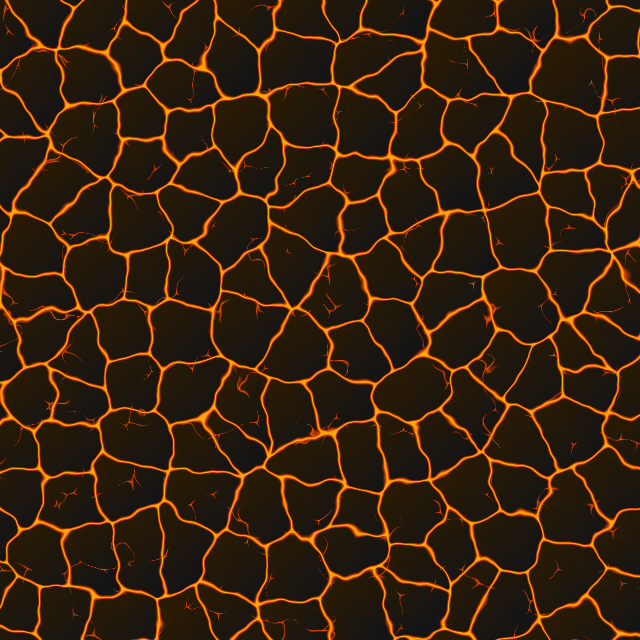
Give the GLSL for this texture, as a WebGL 1 fragment shader.

```glsl
precision highp float;
// Dark cooled crust split by a net of glowing lava seams, with short red cracks.
uniform vec2 u_resolution;

const float PLATES = 11.8;         // crust plates across the canvas
const float CRACK_CELLS = 9.5;     // cells of the hidden net carrying the cracks
const float GLOW_RADIUS = 0.0041;  // half width of a seam with its glow
const float CORE_RADIUS = 0.0020;  // half width of the amber core
const float JUNCTION_BLEND = 0.006;
const float CRACK_REACH = 0.022;
const float CRACK_THINNING = 0.0012;
const float JITTER = 0.86;
const vec3 CRUST_WARM = vec3(0.165, 0.102, 0.008);
const vec3 CRUST_COLD = vec3(0.078, 0.078, 0.085);
const vec3 EMBER = vec3(0.95, 0.26, 0.0);
const vec3 AMBER = vec3(1.0, 0.66, 0.03);

vec2 hash2(vec2 p) {
  vec3 q = fract(p.xyx * vec3(0.1031, 0.1030, 0.0973));
  q += dot(q, q.yzx + 33.33);
  return fract((q.xx + q.yz) * q.zy);
}

float cornerSlope(vec2 corner, vec2 offset) {
  return dot(hash2(corner + 57.0) * 2.0 - 1.0, offset);
}

float gradientNoise(vec2 p) {
  vec2 i = floor(p), f = fract(p);
  vec2 u = f * f * f * (f * (f * 6.0 - 15.0) + 10.0);
  vec2 e = vec2(0.0, 1.0);
  return mix(mix(cornerSlope(i, f), cornerSlope(i + e.yx, f - e.yx), u.x),
             mix(cornerSlope(i + e.xy, f - e.xy), cornerSlope(i + e.yy, f - e.yy), u.x), u.y);
}

vec2 noise2(vec2 p) {
  return vec2(gradientNoise(p), gradientNoise(p + vec2(41.3, 17.9)));
}

// Distance to the border between the nearest site and another one.
float borderDistance(vec2 nearest, vec2 other) {
  return dot(0.5 * (nearest + other), normalize(other - nearest));
}

// xy: distances to the borders with the 2nd and 3rd site; zw: offset from the site.
vec4 cellNet(vec2 p, float seed) {
  vec2 cell = floor(p), f = fract(p);
  vec2 s1 = vec2(9.0), s2 = vec2(10.0), s3 = vec2(11.0);
  for (int y = -2; y <= 2; y++) {
    for (int x = -2; x <= 2; x++) {
      vec2 g = vec2(float(x), float(y));
      vec2 s = g + 0.5 + JITTER * (hash2(cell + g + seed) - 0.5) - f;
      float d = dot(s, s);
      if (d < dot(s1, s1)) { s3 = s2; s2 = s1; s1 = s; }
      else if (d < dot(s2, s2)) { s3 = s2; s2 = s; }
      else if (d < dot(s3, s3)) { s3 = s; }
    }
  }
  return vec4(borderDistance(s1, s2), borderDistance(s1, s3), -s1);
}

float smoothMin(float a, float b, float k) {
  float h = max(k - abs(a - b), 0.0) / k;
  return min(a, b) - 0.25 * k * h * h;
}

void main() {
  vec2 uv = gl_FragCoord.xy / min(u_resolution.x, u_resolution.y);
  float pixel = 1.0 / min(u_resolution.x, u_resolution.y);

  // Wavy seams between plates, swelling at the junctions
  vec2 p = uv * PLATES + 20.0;
  p += 0.22 * noise2(p * 1.9) + 0.055 * noise2(p * 4.3);
  vec4 plate = cellNet(p, 3.0);
  vec2 borders = plate.xy / PLATES;
  float seam = smoothMin(borders.x, borders.y, JUNCTION_BLEND);

  // Curled cracks: pieces of a second net, kept near its corners and some seams
  vec2 q = uv * CRACK_CELLS + 70.0;
  q += 0.42 * noise2(q * 2.3) + 0.10 * noise2(q * 5.0);
  vec2 net = cellNet(q, 91.0).xy / CRACK_CELLS;
  float crack = min(net.x, net.y);
  float fromCorner = max(net.x, net.y);
  float patches = smoothstep(-0.15, 0.2, gradientNoise(uv * 17.0 + 5.0));
  float fromRoot = min(fromCorner, seam + CRACK_REACH * patches);
  float taper = smoothstep(0.0, CRACK_REACH, fromRoot);
  crack += CRACK_THINNING + GLOW_RADIUS * taper;

  // Heat falls off from the middle of each seam
  float d = min(seam, crack);
  float glow = 1.0 - smoothstep(0.0006, max(GLOW_RADIUS, 1.5 * pixel), d);
  float core = 1.0 - smoothstep(0.0, max(CORE_RADIUS, pixel), d);

  // Each plate is warm at its upper left and cold at its lower right
  float warmth = clamp(0.5 + 0.75 * dot(plate.zw, vec2(-0.7, 0.7)), 0.0, 1.0);
  vec3 crust = mix(CRUST_COLD, CRUST_WARM, warmth);
  gl_FragColor = vec4(mix(crust, mix(EMBER, AMBER, core), glow), 1.0);
}
```
